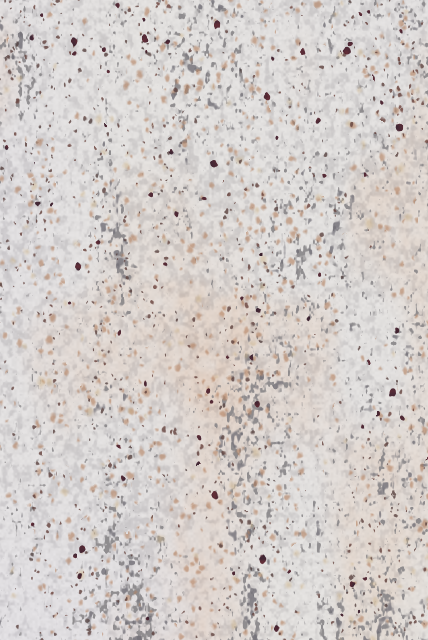
Reproduce this texture procedurally as a WebGL 2 fragment shader.

```glsl
#version 300 es
precision highp float;
// Pale polished granite: a mottled white ground with faint peach veils,
// grey mineral flecks gathered in upright veins, and scattered rust and
// garnet grains. Built from layered value noise and jittered cell specks.

uniform vec2 u_resolution;
out vec4 fragColor;

// Integer hash giving three values in 0..1 for a lattice cell.
vec3 hash3(vec2 cell, float seed) {
    uvec3 v = uvec3(ivec3(vec3(cell, seed) + 1000.0));
    v = v * 1664525u + 1013904223u;
    v.x += v.y * v.z; v.y += v.z * v.x; v.z += v.x * v.y;
    v ^= v >> 16u;
    v.x += v.y * v.z; v.y += v.z * v.x; v.z += v.x * v.y;
    return vec3(v >> 8u) / 16777216.0;
}

float noise(vec2 p, float seed) {
    vec2 i = floor(p), f = fract(p);
    f = f * f * (3.0 - 2.0 * f);
    float low = mix(hash3(i, seed).x, hash3(i + vec2(1, 0), seed).x, f.x);
    float high = mix(hash3(i + vec2(0, 1), seed).x, hash3(i + vec2(1, 1), seed).x, f.x);
    return mix(low, high, f.y);
}

float grain(vec2 p, float seed) {
    return 0.64 * noise(p, seed) + 0.36 * noise(p * 2.1 + 7.3, seed + 1.0);
}

// Upright, slightly wandering veins that gather the minerals.
float veins(vec2 p, float seed) {
    p.x += 0.06 * noise(p * vec2(3.0, 4.0), seed);
    return 0.6 * noise(p * vec2(10.0, 2.2), seed + 1.0)
         + 0.4 * noise(p * vec2(24.0, 7.0), seed + 2.0);
}

// Coverage of round grains, at most one per cell; radius is in canvas widths.
float specks(vec2 p, float cells, float chance, float radius, float softness, float seed) {
    vec2 home = floor(p * cells);
    float edge = max(softness * radius, 0.6 / u_resolution.x);
    float cover = 0.0;
    for (int y = -1; y <= 1; y++) {
        for (int x = -1; x <= 1; x++) {
            vec2 cell = home + vec2(x, y);
            vec3 place = hash3(cell, seed);
            vec3 form = hash3(cell, seed + 50.0);
            float size = radius * mix(0.4, 1.0, form.x * form.x);
            vec2 offset = p - (cell + place.xy) / cells;
            offset *= vec2(mix(0.9, 1.4, form.y), mix(0.75, 1.1, form.z));
            float body = 1.0 - smoothstep(size - edge, size + edge, length(offset));
            cover = max(cover, body * step(place.z, chance));
        }
    }
    return cover;
}

void main() {
    vec2 p = gl_FragCoord.xy / u_resolution.x;
    float height = gl_FragCoord.y / u_resolution.y;

    // Mottled crystalline ground with a slow warm to cool drift.
    float crystal = grain(p * vec2(85.0, 72.0), 1.0);
    float cloud = noise(p * vec2(6.0, 3.0), 4.0);
    float light = smoothstep(0.2, 0.62, crystal + 0.22 * (cloud - 0.4));
    vec3 color = mix(vec3(0.805, 0.795, 0.797), vec3(0.885, 0.877, 0.874), light);
    color += 0.035 * (noise(p * 165.0, 6.0) - 0.5);
    color += vec3(-0.004, -0.004, 0.008) * (2.0 * noise(p * vec2(3.0, 2.0), 8.0) - 0.6);

    // Peach veils, strongest in a central seam that fades upward.
    float across = (p.x - 0.46 - 0.05 * noise(p * vec2(2.0, 5.0), 9.0)) / 0.09;
    float seam = exp(-across * across) * (1.0 - smoothstep(0.4, 0.75, height));
    float veil = 0.65 * seam + 0.55 * smoothstep(0.5, 0.85, noise(p * vec2(7.0, 3.0), 11.0));
    veil *= 0.4 + 0.9 * grain(p * vec2(38.0, 28.0), 13.0);
    color *= mix(vec3(1.0), vec3(0.995, 0.93, 0.88), min(veil, 1.0));

    // Grey flecks, dense inside the veins.
    float greyVein = veins(p, 20.0);
    float fleck = grain(p * vec2(105.0, 72.0), 25.0) + 0.5 * (greyVein - 0.5);
    color = mix(color, vec3(0.53, 0.52, 0.53), 0.9 * smoothstep(0.69, 0.89, fleck));
    float coarse = grain(p * vec2(62.0, 44.0), 28.0) + 0.55 * (greyVein - 0.5);
    color = mix(color, vec3(0.44, 0.43, 0.46), 0.8 * smoothstep(0.8, 0.95, coarse));

    // Ragged grain outlines come from a small warp of the plane.
    vec2 ragged = p + 0.005 * (vec2(noise(p * 130.0, 31.0), noise(p * 130.0, 32.0)) - 0.5);
    float rustVein = smoothstep(0.3, 0.75, veins(p, 35.0)) + 0.6 * seam;
    float darkVein = smoothstep(0.25, 0.75, veins(p, 40.0));

    // Soft rust and ochre stains.
    float rust = specks(ragged, 48.0, 0.34 * rustVein, 0.0075, 0.55, 45.0);
    color = mix(color, vec3(0.70, 0.50, 0.37), 0.6 * rust);
    float ochre = specks(ragged, 30.0, 0.09, 0.009, 0.7, 46.0);
    color = mix(color, vec3(0.80, 0.70, 0.54), 0.5 * ochre);

    // Pepper of tiny dark grains, then sparse larger garnets.
    float pepper = specks(ragged, 62.0, 0.24 * darkVein, 0.0048, 0.4, 47.0);
    vec3 pepperTone = mix(vec3(0.30, 0.25, 0.25), vec3(0.43, 0.25, 0.22), noise(p * 25.0, 48.0));
    color = mix(color, pepperTone, 0.8 * pepper);
    float garnet = specks(ragged, 21.0, 0.06 + 0.12 * darkVein, 0.0098, 0.15, 49.0);
    vec3 garnetTone = mix(vec3(0.19, 0.10, 0.16), vec3(0.36, 0.13, 0.17), noise(p * 110.0, 52.0));
    color = mix(color, garnetTone, 0.93 * garnet);

    fragColor = vec4(color, 1.0);
}
```
